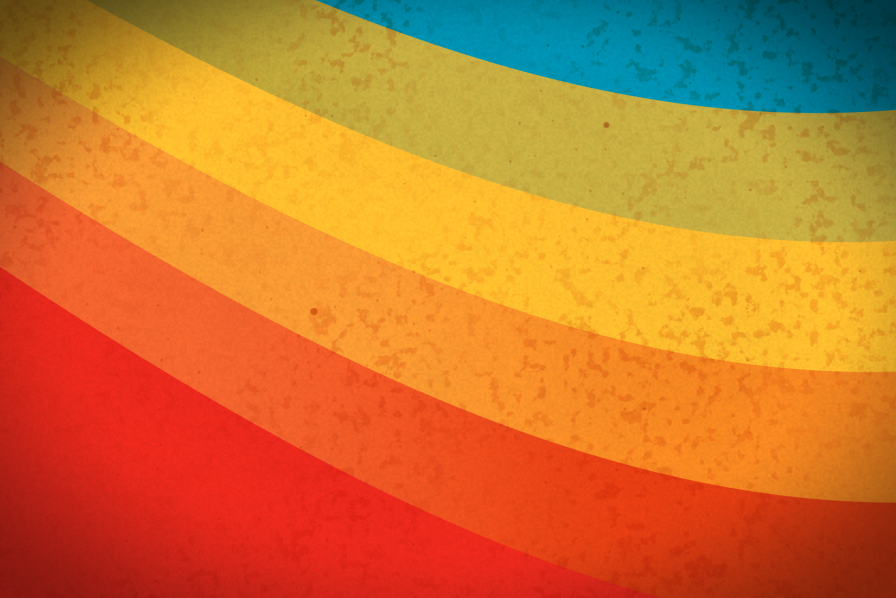
Give the GLSL for this background, as a WebGL 1 fragment shader.

```glsl
precision highp float;
// Worn retro backdrop: sweeping curved colour bands with grain, specks and dark corners.
uniform vec2 u_resolution;

float hash(vec2 p) {
  p = fract(p * vec2(0.1031, 0.1137));
  p += dot(p, p.yx + 33.33);
  return fract((p.x + p.y) * p.x * 7.31);
}

float noise(vec2 p) {
  vec2 cell = floor(p);
  vec2 f = fract(p);
  f = f * f * (3.0 - 2.0 * f);
  float low = mix(hash(cell), hash(cell + vec2(1.0, 0.0)), f.x);
  float high = mix(hash(cell + vec2(0.0, 1.0)), hash(cell + vec2(1.0)), f.x);
  return mix(low, high, f.y);
}

float fbm(vec2 p) {
  float sum = 0.0;
  float weight = 0.5;
  for (int i = 0; i < 4; i++) {
    sum += weight * noise(p);
    p = mat2(1.6, 1.2, -1.2, 1.6) * p + 17.3;
    weight *= 0.5;
  }
  return sum / 0.9375;
}

// Soft round mark
float spot(vec2 p, vec2 center, float radius, float blur) {
  return 1.0 - smoothstep(radius - blur, radius + blur, length(p - center));
}

// Scattered marks, at most one in each grid cell
float specks(vec2 p, float density, float chance, float blur) {
  vec2 grid = p * density;
  vec2 cell = floor(grid);
  vec2 offset = 0.2 + 0.6 * vec2(hash(cell + 5.1), hash(cell + 91.7));
  float radius = mix(0.001, 0.0024, hash(cell + 43.9));
  return step(hash(cell + 12.4), chance) * spot(p, (cell + offset) / density, radius, blur);
}

// Band coordinate: the edges lie at -2, -1, 0, 1 and 2
float bandPosition(vec2 uv, float gap) {
  float x = uv.x;
  float middleEdge = 0.094 + x * (0.910 - x * (0.195 + 0.1875 * x));
  return (uv.y - middleEdge) / gap;
}

vec3 bandColor(float band, float blur, float x) {
  vec3 blue = vec3(0.0, 0.58, 0.71);
  vec3 olive = mix(vec3(0.74, 0.64, 0.21), vec3(0.79, 0.69, 0.26), smoothstep(0.2, 0.5, x));
  vec3 yellow = vec3(1.0, 0.745, 0.18);
  vec3 orange = mix(vec3(0.97, 0.60, 0.20), vec3(0.97, 0.53, 0.13), smoothstep(0.35, 0.8, x));
  vec3 vermilion = mix(vec3(0.95, 0.39, 0.18), vec3(0.90, 0.24, 0.07), smoothstep(0.2, 0.75, x));
  vec3 red = vec3(0.92, 0.16, 0.11);
  vec3 color = mix(blue, olive, smoothstep(-blur, blur, band + 2.0));
  color = mix(color, yellow, smoothstep(-blur, blur, band + 1.0));
  color = mix(color, orange, smoothstep(-blur, blur, band));
  color = mix(color, vermilion, smoothstep(-blur, blur, band - 1.0));
  return mix(color, red, smoothstep(-blur, blur, band - 2.0));
}

// Darkening toward the corners, strongest along the top
float vignette(vec2 uv) {
  float reach = length(uv * 2.0 - 1.0);
  float cornerLight = mix(0.38, 0.58, uv.y);
  return mix(1.0, cornerLight, smoothstep(0.82, 1.42, reach));
}

void main() {
  // Canvas coordinates, with y running downward
  vec2 uv = gl_FragCoord.xy / u_resolution;
  uv.y = 1.0 - uv.y;
  vec2 p = vec2(uv.x * u_resolution.x / u_resolution.y, uv.y);
  float pixel = 1.0 / u_resolution.y;

  // Curved bands
  float gap = 0.176 + 0.043 * uv.x;
  float band = bandPosition(uv, gap);
  vec3 color = bandColor(band, 0.8 * pixel / gap, uv.x);

  // Patchy worn print and fine paper grain
  float patches = smoothstep(0.35, 0.7, fbm(p * 4.0 + 3.7));
  float flakes = smoothstep(0.54, 0.72, fbm(p * 75.0));
  float wear = flakes * mix(0.2, 0.8, patches);
  color *= mix(vec3(1.0), vec3(0.94, 0.80, 0.70), wear);
  color *= 0.975 + 0.05 * fbm(p * 5.0 + 29.0);
  color *= 0.97 + 0.06 * noise(p * 280.0);

  // Small specks and two larger blots
  float marks = 0.6 * specks(p, 17.0, 0.3, pixel);
  marks = max(marks, spot(p, vec2(1.014, 0.209), 0.005, pixel));
  marks = max(marks, spot(p, vec2(0.525, 0.521), 0.006, pixel));
  color *= mix(vec3(1.0), vec3(0.85, 0.58, 0.40), 0.85 * marks);

  gl_FragColor = vec4(color * vignette(uv), 1.0);
}
```
